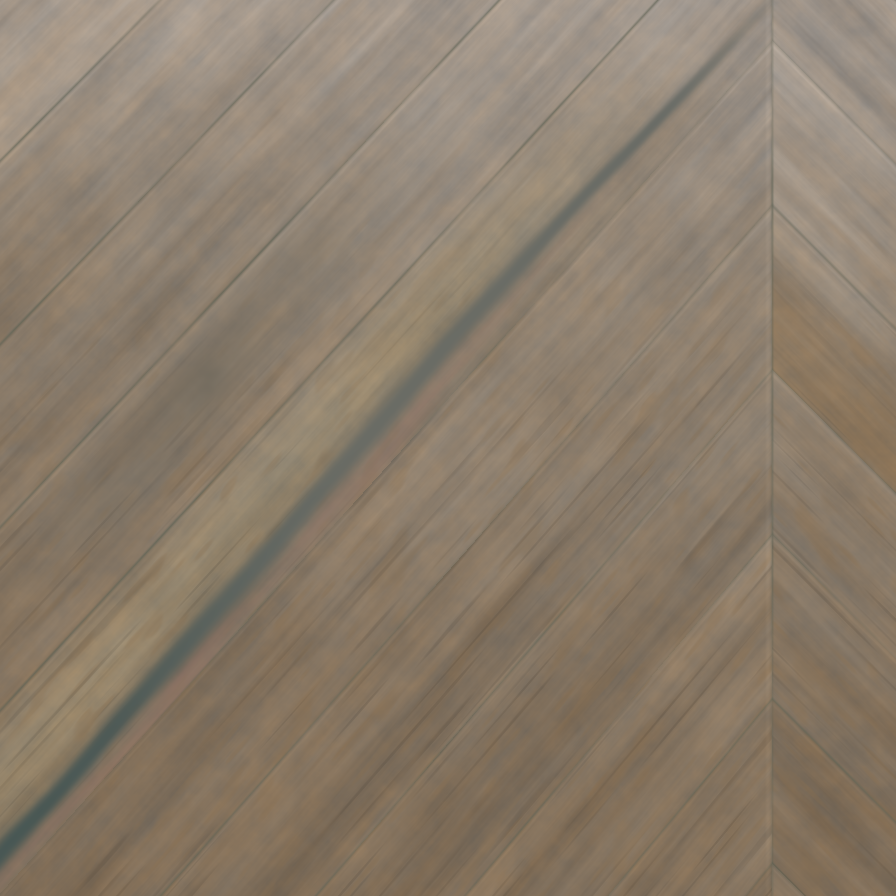
Give the GLSL for this texture, as a three.js fragment shader.

```glsl
// Chevron oak floor: slanted planks meeting at a spine, one plank with a blue-grey mineral streak.
varying vec2 vUv;

const float SPINE_X = 0.862;        // joint where the two plank directions meet
const float FIRST_SEAM = 0.0456;    // depth below the top of seam 0 at the spine
const float PITCH = 0.1836;         // seam spacing down the spine
const float LEFT_DROP = 0.952;      // fall of seam 0 from the spine to the left edge
const float LEFT_SPREAD = 0.0208;   // growth of the spacing toward the left edge
const float RIGHT_SLOPE = 1.0;
const float SEAM_WIDTH = 0.0010;
const float SEAM_BLUR = 0.0018;
const float STREAK_PLANK = -1.0;
const float GOLD_PLANK = 1.0;

const vec3 OAK_PALE = vec3(0.665, 0.622, 0.580);
const vec3 OAK_MID = vec3(0.563, 0.508, 0.443);
const vec3 OAK_WARM = vec3(0.502, 0.430, 0.347);
const vec3 OAK_TAN = vec3(0.605, 0.548, 0.443);
const vec3 OAK_GOLD = vec3(0.540, 0.435, 0.310);
const vec3 SMOKE = vec3(0.445, 0.415, 0.365);
const vec3 MINERAL_PALE = vec3(0.400, 0.415, 0.395);
const vec3 MINERAL_DEEP = vec3(0.260, 0.330, 0.325);
const vec3 FRINGE = vec3(0.580, 0.465, 0.425);
const vec3 SEAM = vec3(0.375, 0.390, 0.335);

float hash(vec2 p) {
  return fract(sin(dot(p, vec2(127.1, 311.7))) * 43758.5453);
}

float noise(vec2 p) {
  vec2 i = floor(p);
  vec2 f = fract(p);
  f = f * f * (3.0 - 2.0 * f);
  return mix(mix(hash(i), hash(i + vec2(1.0, 0.0)), f.x),
             mix(hash(i + vec2(0.0, 1.0)), hash(i + vec2(1.0, 1.0)), f.x), f.y);
}

// Layered noise, centred on zero.
float fbm(vec2 p) {
  float sum = 0.0;
  float amp = 0.5;
  for (int i = 0; i < 4; i++) {
    sum += amp * (noise(p) - 0.5);
    p = p * 2.03 + 17.3;
    amp *= 0.55;
  }
  return sum;
}

float line(float dist, float width) {
  return 1.0 - smoothstep(width - SEAM_BLUR, width + SEAM_BLUR, dist);
}

float bell(float x) {
  return exp(-x * x);
}

void main() {
  // Plank coordinates: row counts seams downward, along runs away from the spine
  float depth = 1.0 - vUv.y;
  float side = step(SPINE_X, vUv.x);
  float reach = abs(vUv.x - SPINE_X);
  float t = reach / SPINE_X;
  float gap = mix(PITCH + LEFT_SPREAD * t, PITCH, side);
  float start = FIRST_SEAM + mix(LEFT_DROP * t, RIGHT_SLOPE * reach, side);
  float row = (depth - start) / gap;
  float plank = floor(row);
  float across = row - plank;
  float slant = mix(0.67, 0.707, side);
  vec2 id = vec2(plank, side * 31.0);
  float along = reach * 1.45 + hash(id + 4.7) * 20.0;

  // Light falls off from the pale top to the warm bottom
  float fall = depth + 0.12 * (0.5 - vUv.x);
  vec3 color = mix(OAK_PALE, OAK_MID, smoothstep(-0.15, 0.42, fall));
  color = mix(color, OAK_WARM, smoothstep(0.3, 0.95, fall) * 0.9);
  color *= 1.0 + 0.07 * (hash(id + 9.1) - 0.5);

  // Special planks: the tan one holding the streak, the golden one on the right
  float left = 1.0 - side;
  float tanPlank = left * bell((plank - STREAK_PLANK) * 4.0);
  float goldPlank = side * bell((plank - GOLD_PLANK) * 4.0);
  float tanBody = bell((across - 0.45) * 2.2) * smoothstep(0.0, 0.4, depth);
  color = mix(color, OAK_TAN, tanPlank * tanBody * 0.7);
  color = mix(color, OAK_GOLD, goldPlank * smoothstep(0.0, 0.8, across) * 0.6);

  // Grain: broad bands, short fibres and mottled cloud
  float bands = fbm(vec2(along * 1.5, row * 4.5 + hash(id) * 40.0));
  float fibres = fbm(vec2(along * 14.0, row * 20.0));
  float cloud = fbm(vUv * 14.0);
  float mottle = fbm(vUv * 60.0 + 8.0);
  color *= 1.0 + 0.25 * bands + 0.10 * fibres + 0.09 * cloud + 0.075 * mottle;
  float tint = fbm(vec2(along * 9.0, row * 9.0 + 60.0));
  color += vec3(0.034, -0.004, -0.044) * (tint + 0.6 * mottle);
  float fleck = smoothstep(0.66, 0.9, noise(vec2(along * 26.0, row * 15.0)));
  color = mix(color, OAK_GOLD, fleck * 0.28 * smoothstep(0.1, 0.6, depth));

  // Sparse dark pores drawn out along the lower planks
  float pore = smoothstep(0.74, 0.95, noise(vec2(along * 7.0, row * 26.0 + 90.0)));
  color *= 1.0 - 0.08 * pore * smoothstep(0.15, 0.6, depth);

  // Smoky stain on the plank above the streak
  float stain = left * bell((row + 1.58) * 3.2) * bell((t - 0.74) * 6.5);
  color = mix(color, SMOKE, stain * clamp(0.55 + 1.2 * cloud, 0.0, 1.0));

  // Nearly straight mineral streak with a warm fringe below it
  float wobble = 0.022 * (noise(vec2(t * 12.0, 3.0)) - 0.5);
  float center = -0.20 - 0.12 * bell((t - 0.36) * 2.8) + wobble;
  float halfWidth = 0.046 + 0.044 * smoothstep(0.0, 0.5, t);
  halfWidth *= 0.85 + 0.3 * noise(vec2(t * 16.0, 7.0));
  float offset = (row - center) / halfWidth;
  float fringe = bell((offset - 1.8) * 0.9) * tanPlank * smoothstep(0.1, 0.5, t);
  color = mix(color, FRINGE, fringe * clamp(0.4 + 1.0 * tint, 0.0, 1.0));
  vec3 mineral = mix(MINERAL_PALE, MINERAL_DEEP, smoothstep(0.5, 1.0, t));
  float streak = exp(-pow(abs(offset), 2.6)) * tanPlank * smoothstep(-0.04, 0.15, t);
  color *= 1.0 - 0.05 * bell(offset * 0.5) * tanPlank;
  color = mix(color, mineral, streak * 0.9);

  // Worn seams between planks, with a faint bevel highlight below
  float edge = min(across, 1.0 - across) * gap * slant;
  float seamId = floor(row + 0.5);
  float wear = 0.3 + 0.35 * hash(vec2(seamId, side)) + 0.9 * fbm(vec2(reach * 12.0, seamId * 7.0));
  color *= 1.0 + 0.05 * line(abs(across * gap * slant - 0.004), SEAM_WIDTH);
  color = mix(color, SEAM, line(edge, SEAM_WIDTH) * clamp(wear, 0.08, 0.8));

  // Spine joint
  color *= 1.0 + 0.04 * line(abs(vUv.x - SPINE_X + 0.005), 0.002);
  float spineWear = clamp(0.45 + 0.8 * fbm(vec2(depth * 9.0, 2.0)), 0.1, 0.8);
  color = mix(color, SEAM, line(reach, SEAM_WIDTH) * spineWear);

  gl_FragColor = vec4(color, 1.0);
}
```
